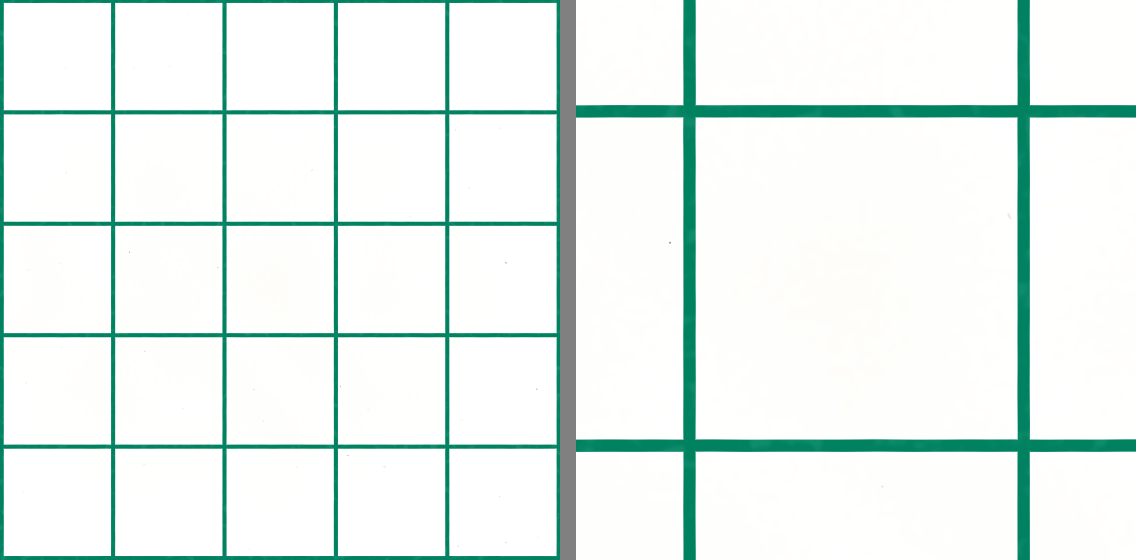
Left: the whole. Right: its middle third, enlarged.
Write a Shadertoy shader that draws this pattern.

```glsl
// A five by five grid of white paper squares ruled with green lines.
// Lines are distances to a repeated axis; gradient noise varies the ink
// and tints the paper, and a hashed lattice scatters tiny flecks.

#define PITCH vec2(0.1989, 0.1990)
#define FIRST_LINE vec2(0.0031, 0.0034)
#define LINE_WIDTH 0.0073
#define LINE_WOBBLE 0.0002
#define INK vec3(0.0, 0.505, 0.375)
#define INK_WORN vec3(0.06, 0.55, 0.42)
#define PAPER vec3(1.0)
#define PAPER_CREAM vec3(0.995, 0.994, 0.982)
#define FLECK_GRID 14.0
#define FLECK_CHANCE 0.2

vec2 hash2(vec2 p) {
    vec3 q = fract(p.xyx * vec3(0.1031, 0.1030, 0.0973));
    q += dot(q, q.yzx + 33.33);
    return fract((q.xx + q.yz) * q.zy);
}

float gradientDot(vec2 cell, vec2 offset) {
    float angle = 6.2832 * hash2(cell).x;
    return dot(vec2(cos(angle), sin(angle)), offset);
}

// Gradient noise, roughly -0.7 to 0.7
float gradientNoise(vec2 p) {
    vec2 i = floor(p), f = fract(p);
    vec2 u = f * f * f * (f * (f * 6.0 - 15.0) + 10.0);
    vec2 e = vec2(0.0, 1.0);
    return mix(mix(gradientDot(i, f), gradientDot(i + e.yx, f - e.yx), u.x),
               mix(gradientDot(i + e.xy, f - e.xy), gradientDot(i + 1.0, f - 1.0), u.x), u.y);
}

// Coverage of the ruled lines, box filtered over one pixel
float ruledLines(vec2 uv) {
    vec2 wobble = LINE_WOBBLE * vec2(gradientNoise(uv * 40.0), gradientNoise(uv * 40.0 + 71.0));
    vec2 cell = (uv + wobble - FIRST_LINE) / PITCH;
    vec2 dist = abs(cell - round(cell)) * PITCH;
    vec2 cover = clamp((0.5 * LINE_WIDTH - dist) * iResolution.xy + 0.5, 0.0, 1.0);
    return max(cover.x, cover.y);
}

// Darkness of small fibres and specks, at most one per lattice cell
float flecks(vec2 uv) {
    vec2 cell = floor(uv * FLECK_GRID);
    vec2 traits = hash2(cell + 19.0);
    vec2 centre = (cell + 0.2 + 0.6 * hash2(cell + 47.0)) / FLECK_GRID;
    float angle = 6.2832 * traits.y;
    vec2 along = vec2(cos(angle), sin(angle));
    vec2 p = uv - centre;
    float halfLength = 0.0015 * hash2(cell + 83.0).x;
    p -= along * clamp(dot(p, along), -halfLength, halfLength);
    float pixel = 1.0 / min(iResolution.x, iResolution.y);
    float cover = clamp((0.0006 - length(p)) / pixel + 0.5, 0.0, 1.0);
    float strength = mix(0.1, 0.6, pow(hash2(cell + 131.0).y, 6.0));
    return cover * strength * step(traits.x, FLECK_CHANCE);
}

void mainImage(out vec4 fragColor, in vec2 fragCoord) {
    vec2 uv = fragCoord / iResolution.xy;

    // Paper: a faint cream patch around the middle, with fine grain
    float patchFade = 1.0 - smoothstep(0.05, 0.45, length((uv - vec2(0.4, 0.45)) * vec2(0.7, 1.0)));
    float grain = 0.5 + gradientNoise(uv * 9.0) + 0.5 * gradientNoise(uv * 120.0);
    vec3 color = mix(PAPER, PAPER_CREAM, clamp(patchFade * grain, 0.0, 1.0));
    color *= 1.0 - flecks(uv) * vec3(0.8, 0.85, 1.0);

    // Ink: slightly worn in places
    float wear = smoothstep(0.0, 0.6, gradientNoise(uv * 60.0) + 0.5 * gradientNoise(uv * 150.0));
    color = mix(color, mix(INK, INK_WORN, wear), ruledLines(uv));

    fragColor = vec4(color, 1.0);
}
```
